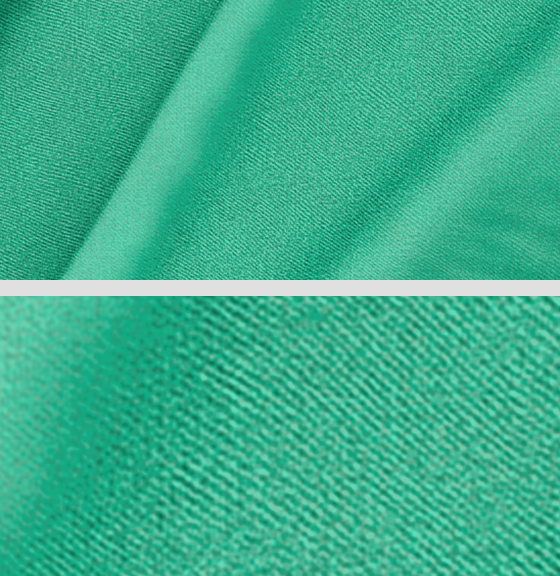
Top, the full canvas; bottom, a detail of the centre.
This texture is drawn by a WebGL 1 fragment shader. Its source:

```glsl
precision highp float;

uniform vec2 u_resolution;

// Cloth colours, from deep shadow to lit nap
const vec3 SHADOW = vec3(0.04, 0.40, 0.29);
const vec3 DEEP   = vec3(0.085, 0.52, 0.39);
const vec3 JADE   = vec3(0.115, 0.635, 0.49);
const vec3 MINT   = vec3(0.275, 0.71, 0.575);
const vec3 PALE   = vec3(0.42, 0.82, 0.69);
const vec3 DUST   = vec3(0.40, 0.60, 0.50);
const vec3 FADING = vec3(0.045, -0.035, -0.028);

// Folds: x at the bottom edge and horizontal run per unit of height
const vec2 CREASE = vec2(0.21, 0.59);
const vec2 VALLEY = vec2(1.09, 0.95);
const float CREASE_EDGE = 0.014;

// Weave, in canvas heights and radians
const float RIB_PERIOD = 0.0118;
const float RIB_ANGLE = -0.64;
const float RIB_ANGLE_LEFT = -0.33;
const float RIB_DEPTH = 0.21;
const float SLUB_DEPTH = 0.13;
const float GRAIN_DEPTH = 0.29;
const float GRAIN_SCALE = 137.0;
const float THREAD_DEPTH = 0.07;

vec2 gradientAt(vec2 cell) {
  float a = 6.2831853 * fract(sin(dot(cell, vec2(127.1, 311.7))) * 43758.55);
  return vec2(cos(a), sin(a));
}

// Gradient noise, roughly -1 to 1
float noise(vec2 p) {
  vec2 i = floor(p), f = fract(p);
  vec2 u = f * f * f * (f * (f * 6.0 - 15.0) + 10.0);
  float a = dot(gradientAt(i), f);
  float b = dot(gradientAt(i + vec2(1, 0)), f - vec2(1, 0));
  float c = dot(gradientAt(i + vec2(0, 1)), f - vec2(0, 1));
  float d = dot(gradientAt(i + vec2(1, 1)), f - vec2(1, 1));
  return 1.4 * mix(mix(a, b, u.x), mix(c, d, u.x), u.y);
}

float fbm(vec2 p) {
  float sum = 0.0, gain = 0.5;
  for (int i = 0; i < 4; i++) {
    sum += gain * noise(p);
    p = p * 2.03 + 17.3;
    gain *= 0.5;
  }
  return sum;
}

float bump(float x, float width) {
  return exp(-x * x / (width * width));
}

// Broad light and shade; s and t are offsets from the crease and the valley
float foldTone(vec2 p, float s, float t) {
  float wob = 0.04 * fbm(p * 5.0);
  float left = 0.50 + 0.11 * bump(s + 0.40, 0.26) + 0.08 * (p.y - 0.5);
  left -= 0.24 * exp(min(s, 0.0) / 0.06);
  left -= 0.42 * bump(s + 0.76 + wob, 0.085);

  float spread = 0.05 * (1.0 - p.y);
  float ridge = 1.0 - smoothstep(0.09 + spread, 0.235 + spread, s + wob);
  float field = 0.62 + 0.05 * bump(t + 0.35, 0.2);
  field -= 0.17 * bump(s - 0.26 - spread + wob, 0.10);
  field = mix(field, 0.82, ridge * smoothstep(-0.03, 0.05, s));
  field -= 0.20 * bump(t + wob, 0.095);
  field += 0.18 * bump(t - 0.19 + wob, 0.12) + 0.04 * smoothstep(0.2, 0.5, t);

  // Small cross wrinkles at the lower right
  float wrinkles = noise(vec2(p.x * 3.5, (p.y + 0.25 * p.x) * 13.0) + 4.0);
  float corner = smoothstep(0.22, 0.5, t) * smoothstep(0.5, 0.28, p.y);
  field -= corner * (0.13 + 0.16 * wrinkles);
  return mix(left, field, smoothstep(-CREASE_EDGE, CREASE_EDGE * 1.5, s));
}

// Diagonal ribs that bend gently and break into short stitches
float weave(vec2 p, float angle) {
  vec2 along = vec2(cos(angle), sin(angle));
  vec2 q = vec2(dot(p, along), dot(p, vec2(-along.y, along.x))) / RIB_PERIOD;
  float drift = 1.8 * noise(p * 3.5) + 0.12 * noise(q * vec2(0.4, 0.5));
  float rib = sin(6.2831853 * (q.y + drift));
  float strength = 0.85 + 0.6 * noise(p * 10.0 + 31.0);
  float slub = noise(q * vec2(0.8, 1.5) + 9.0);
  return RIB_DEPTH * rib * strength + SLUB_DEPTH * slub;
}

vec3 clothColour(float tone) {
  vec3 c = mix(SHADOW, DEEP, smoothstep(0.0, 0.27, tone));
  c = mix(c, JADE, smoothstep(0.23, 0.48, tone));
  c = mix(c, MINT, smoothstep(0.48, 0.70, tone));
  return mix(c, PALE, smoothstep(0.66, 0.96, tone));
}

void main() {
  vec2 p = gl_FragCoord.xy / u_resolution.y;
  float s = p.x - CREASE.x - CREASE.y * p.y - 0.006 * sin(p.y * 6.0);
  float t = p.x - VALLEY.x - VALLEY.y * p.y;
  float leftSide = 1.0 - smoothstep(-CREASE_EDGE, CREASE_EDGE, s);

  // The ridge and its shadow lie out of focus, so their weave fades
  float blur = smoothstep(-0.02, 0.04, s) * (1.0 - smoothstep(0.22, 0.38, s));
  float soft = max(0.8 * blur, 0.5 * smoothstep(0.0, 0.2, t));
  float sharp = 1.0 - soft;
  float resolved = smoothstep(1.4, 2.6, RIB_PERIOD * u_resolution.y);
  float angle = leftSide > 0.5 ? RIB_ANGLE_LEFT : RIB_ANGLE;

  float tone = foldTone(p, s, t);
  tone += weave(p, angle) * sharp * resolved;
  float grain = noise(p * GRAIN_SCALE) + 0.4 * noise(p * vec2(50.0, 110.0) + 70.0);
  tone += GRAIN_DEPTH * (0.2 + 0.8 * sharp) * grain;
  tone += 0.05 * fbm(vec2(s * 9.0, p.y * 4.0));

  // Fine level and upright threads
  float threads = noise(p * vec2(14.0, 105.0)) + 0.5 * noise(p * vec2(90.0, 10.0));
  tone += THREAD_DEPTH * (0.4 + 0.6 * sharp) * threads;

  // Threads fade unevenly; the hollows of the folds keep the richest dye
  float hollow = bump(s - 0.27, 0.12) + bump(t, 0.10);
  float fade = 1.5 * noise(p * vec2(85.0, 110.0) + 23.0) + 0.6 * fbm(p * 6.0 + 3.0);
  fade = clamp(fade + 0.25 * leftSide - 0.6 * hollow, -1.0, 1.0);
  vec3 colour = clothColour(tone) + FADING * fade * smoothstep(0.1, 0.45, tone);

  // Dull fibres scattered through the lit threads
  float fibres = smoothstep(0.3, 0.8, noise(p * vec2(75.0, 100.0) + 50.0));
  colour = mix(colour, DUST, 0.4 * fibres * sharp * smoothstep(0.45, 0.65, tone));
  gl_FragColor = vec4(colour, 1.0);
}
```
